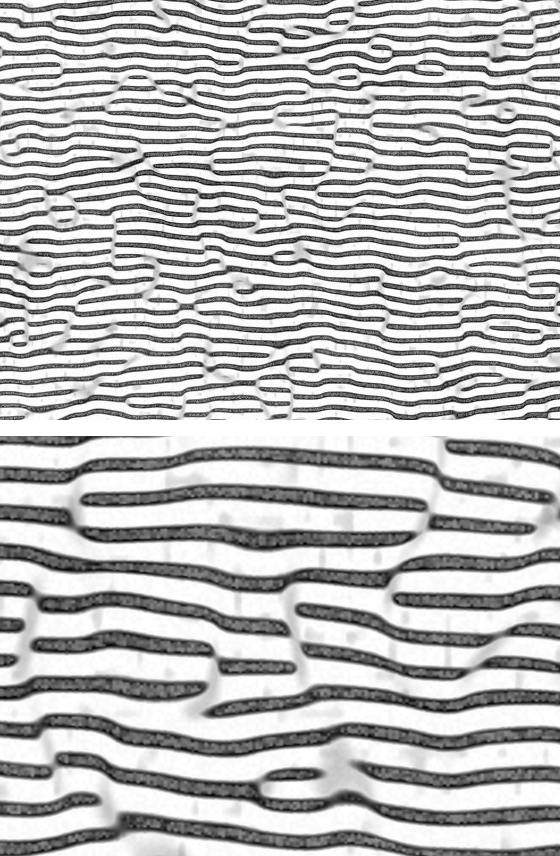
Top, the full canvas; bottom, a detail of the centre.
Write a Shadertoy shader that draws this pattern.

```glsl
// Labyrinth of wavy, nearly horizontal dark strands on white, with breaks and forks.
// A plane wave is phase-shifted by a smooth random complex field; where that field
// vanishes, strands end or branch. A tone profile adds dark rims and fine grain.

const float TAU = 6.2831853;

float hash(vec2 p) {
    vec3 q = fract(vec3(p.xyx) * 0.1031);
    q += dot(q, q.yzx + 33.33);
    return fract((q.x + q.y) * q.z);
}

float valueNoise(vec2 p) {
    vec2 cell = floor(p), f = fract(p);
    f = f * f * (3.0 - 2.0 * f);
    float low = mix(hash(cell), hash(cell + vec2(1, 0)), f.x);
    float high = mix(hash(cell + vec2(0, 1)), hash(cell + vec2(1, 1)), f.x);
    return mix(low, high, f.y);
}

// Sum of compact kernels, one per cell, each carrying a random phase.
vec2 phaseField(vec2 p) {
    vec2 home = floor(p), sum = vec2(0.0);
    for (int j = -2; j <= 2; j++) {
        for (int i = -2; i <= 2; i++) {
            vec2 cell = home + vec2(i, j);
            vec2 center = cell + vec2(hash(cell + 17.0), hash(cell + 71.0));
            vec2 offset = p - center;
            float window = max(0.0, 1.0 - dot(offset, offset) / 4.0);
            float angle = TAU * hash(cell + 133.0);
            sum += window * window * window * vec2(cos(angle), sin(angle));
        }
    }
    return sum;
}

void mainImage(out vec4 fragColor, in vec2 fragCoord) {
    vec2 p = fragCoord / iResolution.y;

    // Carrier wave, gently bent at a large and a small scale
    float bend = 0.035 * valueNoise(p * vec2(3.0, 2.2) + 5.0)
               + 0.0025 * valueNoise(p * vec2(20.0, 26.0) + 40.0);
    float carrier = TAU * 32.0 * (p.y + bend);

    // Rotate the random field by the carrier; soft normalising rounds strand ends
    vec2 field = phaseField(p / vec2(0.032, 0.054) + 50.0);
    float strength = length(field);
    vec2 wave = mat2(cos(carrier), sin(carrier), -sin(carrier), cos(carrier)) * field;
    wave /= sqrt(strength * strength + 0.14);
    float gap = 1.0 - smoothstep(0.05, 0.6, strength);

    // Broad patches make strands heavier or lighter; fine grain frays their edges
    float patches = valueNoise(p * vec2(5.0, 7.0) + 80.0)
                  + 0.8 * valueNoise(p * vec2(13.0, 24.0) + 120.0) - 0.9;
    float grain = valueNoise(p * 370.0 + 9.0) - 0.5;
    float depth = -wave.x + 0.16 * grain + 0.2 * patches - 0.28 * gap;

    // White ground with faint smudges and grey shadows at the breaks
    float smudge = smoothstep(0.72, 0.98, valueNoise(p * vec2(90.0, 65.0) + 200.0));
    float ground = 0.99 + 0.04 * grain - 0.13 * smudge - 0.2 * gap;

    // Strand: dark rims, the lower one darker, around a grey grainy core
    float rim = 0.25 - 0.07 * smoothstep(-0.3, 0.5, wave.y);
    float strand = mix(rim, 0.46, smoothstep(0.66, 0.98, depth))
                 + 0.24 * grain - 0.14 * patches;

    float tone = mix(ground, strand, smoothstep(-0.03, 0.72, depth));
    fragColor = vec4(vec3(clamp(tone, 0.0, 1.0)), 1.0);
}
```
